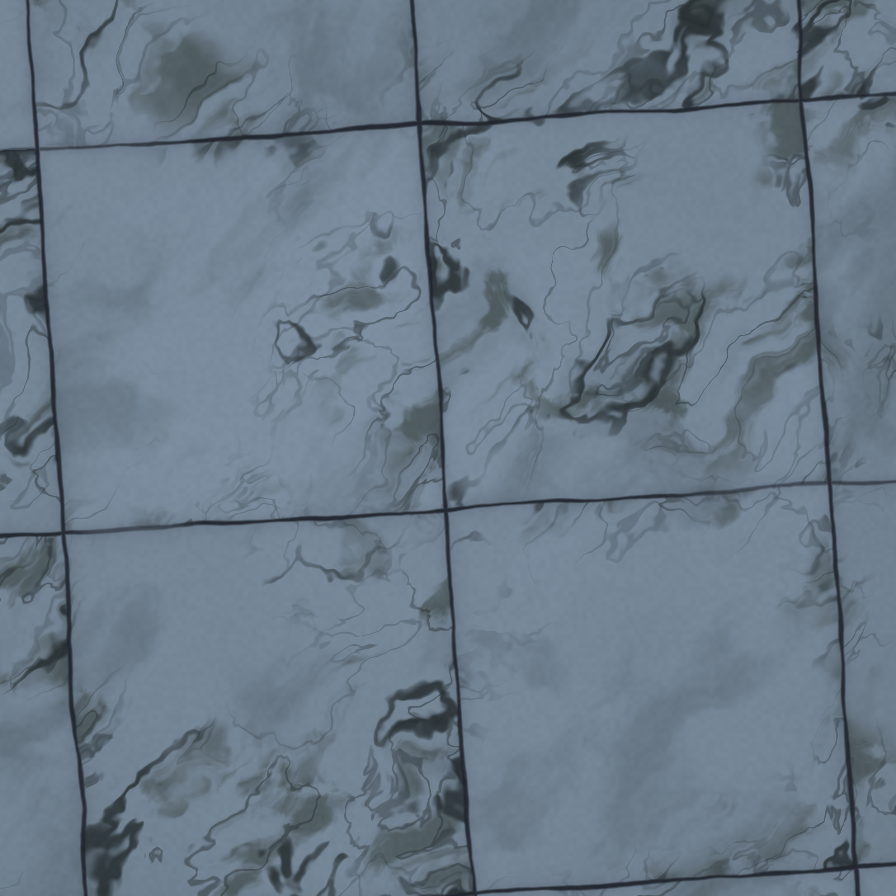
Write a Shadertoy shader that draws this texture.

```glsl
#define TILE_SIZE 0.43
#define GRID_SHIFT vec2(-0.098, 0.03)
#define GRID_SKEW vec2(0.068, -0.064)
#define JOINT_HALF_WIDTH 0.0021
#define JOINT_WOBBLE 0.012
#define VEIN_STRENGTH 0.85
#define STONE_LIGHT vec3(0.485, 0.555, 0.627)
#define STONE_SHADE vec3(0.385, 0.445, 0.495)
#define VEIN_COLOR vec3(0.15, 0.18, 0.19)
#define GRIME_COLOR vec3(0.20, 0.235, 0.215)
#define JOINT_COLOR vec3(0.13, 0.145, 0.18)

float hash(vec2 p) {
    vec3 q = fract(p.xyx * 0.1031);
    q += dot(q, q.yzx + 33.33);
    return fract((q.x + q.y) * q.z);
}

float noise(vec2 p) {
    vec2 cell = floor(p), f = fract(p);
    f = f * f * (3.0 - 2.0 * f);
    float low = mix(hash(cell), hash(cell + vec2(1, 0)), f.x);
    float high = mix(hash(cell + vec2(0, 1)), hash(cell + vec2(1, 1)), f.x);
    return mix(low, high, f.y);
}

float fbm(vec2 p) {
    float sum = 0.0, amplitude = 0.516;
    for (int i = 0; i < 5; i++) {
        sum += amplitude * noise(p);
        p = mat2(1.6, 1.2, -1.2, 1.6) * p + 17.3;
        amplitude *= 0.5;
    }
    return sum;
}

// Thin crack along the middle contour of a noise field
float crack(vec2 p, float width) {
    return 1.0 - smoothstep(width * 0.2, width, abs(fbm(p) - 0.5));
}

// Dark line with uneven width, at the given distance from its axis
float jointLine(float dist, float wear, float soft) {
    float width = JOINT_HALF_WIDTH * (0.65 + 0.7 * wear);
    return 1.0 - smoothstep(width - soft, width + soft, dist);
}

void mainImage(out vec4 fragColor, in vec2 fragCoord) {
    vec2 uv = fragCoord / iResolution.xy;
    float soft = max(0.0016, 0.8 / iResolution.y);

    // Skewed grid with hand-laid, wavering joints
    vec2 waver = vec2(fbm(uv * 9.0), fbm(uv * 9.0 + 41.0)) - 0.5;
    vec2 grid = (uv + GRID_SKEW * uv.yx + GRID_SHIFT + JOINT_WOBBLE * waver) / TILE_SIZE;
    vec2 tile = floor(grid), local = fract(grid) - 0.5;
    vec2 edge = (0.5 - abs(local)) * TILE_SIZE;
    vec2 seed = 40.0 * vec2(hash(tile + 7.0), hash(tile + 23.0));

    // Coordinates stretched along the rising diagonal
    vec2 diagonal = vec2(uv.x + uv.y, uv.y - uv.x) * 0.707;
    vec2 grainPos = diagonal * vec2(4.0, 7.5) + seed;
    grainPos += 0.9 * (vec2(fbm(uv * 7.0 + seed), fbm(uv * 7.0 + seed + 9.0)) - 0.5);

    // Cloudy stone, paler in the upper middle
    float cloud = fbm(uv * 3.5 + seed.yx);
    float smudge = fbm(grainPos * 1.7 + 5.0);
    float falloff = length((uv - vec2(0.5, 0.62)) * vec2(0.9, 1.0));
    float tone = 0.80 + 0.7 * (cloud - 0.5) - 0.5 * falloff * falloff;
    tone -= 0.55 * smoothstep(0.52, 0.8, smudge);
    tone += 0.08 * (hash(tile + 3.0) - 0.5);
    vec3 color = mix(STONE_SHADE, STONE_LIGHT, clamp(tone, 0.0, 1.0));

    // Veins gather near tile borders, mostly toward the lower right
    float border = max(abs(local.x), abs(local.y)) - 0.3;
    float patchy = fbm(uv * 5.0 + seed) + 0.35 * border + 0.13 * dot(local, vec2(0.8, -1.0));
    float cluster = smoothstep(0.47, 0.70, patchy);
    float veins = crack(grainPos, mix(0.006, 0.034, cluster)) * cluster;
    float hairs = crack(grainPos * 1.9 + 31.0, 0.022) * cluster;
    float faint = crack(grainPos * 1.3 + 63.0, 0.016) * smoothstep(0.4, 0.6, patchy);

    // Greenish dirt in and around the veins
    float dirt = smoothstep(0.50, 0.72, fbm(grainPos * 4.0 + 11.0));
    dirt *= smoothstep(0.48, 0.68, patchy);
    color = mix(color, GRIME_COLOR, 0.55 * dirt);
    color = mix(color, VEIN_COLOR, 0.22 * faint);
    color = mix(color, VEIN_COLOR, 0.45 * hairs);
    color = mix(color, VEIN_COLOR, VEIN_STRENGTH * veins);

    // Joints: soft stain, then the dark line, fainter in places across
    float wear = noise(uv * 30.0);
    float stain = exp(-min(edge.x, edge.y) / 0.008);
    float across = mix(0.55, 0.95, smoothstep(0.25, 0.65, noise(uv * 7.0 + 80.0)));
    float joint = max(0.92 * jointLine(edge.x, wear, soft), across * jointLine(edge.y, wear, soft));
    color = mix(color, JOINT_COLOR, 0.16 * stain);
    color = mix(color, JOINT_COLOR, joint);

    // Fine grain
    color += 0.018 * (noise(uv * 190.0) - 0.5);
    fragColor = vec4(color, 1.0);
}
```
